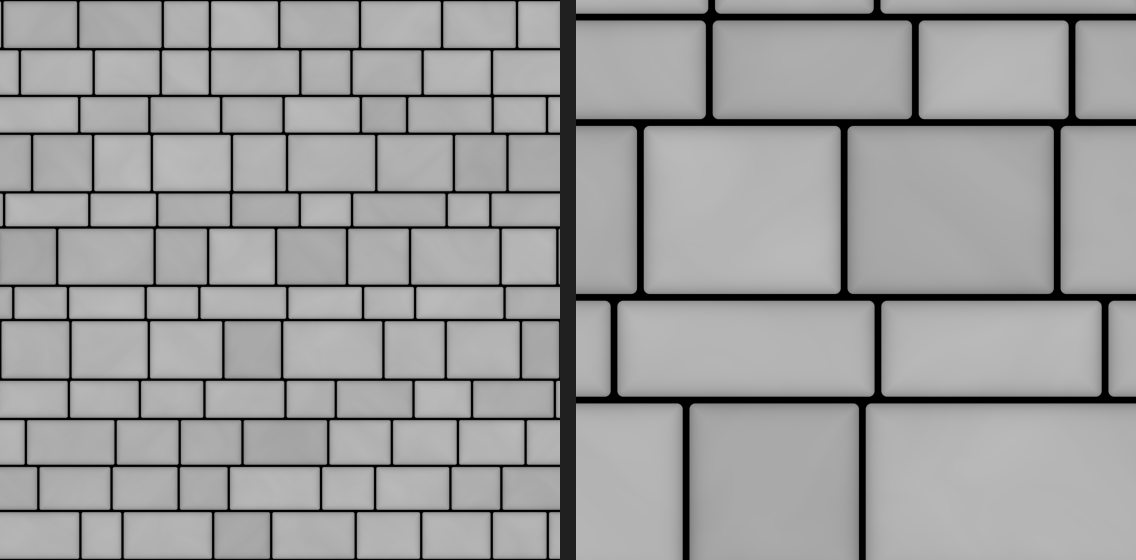
Left, the full canvas; right, a detail of the centre.
This texture is drawn by a Shadertoy shader. Its source:

```glsl
const float ROWS = 12.0;
const float COLUMNS = 8.0;
const float TAU = 6.2831853;
const float JOINT_HALF_WIDTH = 0.0020;
const float CORNER_RADIUS = 0.0035;
const float SHADE_DEPTH = 0.004;
const vec3 JOINT_COLOR = vec3(0.0);
const vec3 DARK_STONE = vec3(0.635);
const vec3 LIGHT_STONE = vec3(0.725);

float hash(vec2 p) {
    vec3 q = fract(vec3(p.xyx) * vec3(0.1031, 0.1030, 0.0973));
    q += dot(q, q.yzx + 33.33);
    return fract((q.x + q.y) * q.z);
}

// Height of a course boundary, in rows: taller and shorter courses alternate
float courseEdge(float row) {
    float a = TAU * row / ROWS;
    float sway = 0.07 - 0.078 * cos(a) - 0.008 * cos(2.0 * a) + 0.016 * cos(3.0 * a)
               - 0.017 * sin(a) + 0.039 * sin(3.0 * a) + 0.025 * sin(4.0 * a);
    float side = mod(row, 2.0) < 0.5 ? -1.0 : 1.0;
    return row + side * sway;
}

// Position of an upright joint, in columns, wrapping across the canvas
float uprightEdge(float column, float row) {
    float jitter = hash(vec2(mod(column, COLUMNS) + 3.0, row + 17.0)) - 0.5;
    return column + 0.5 * jitter;
}

float roundedBox(vec2 p, vec2 halfSize, float radius) {
    vec2 q = abs(p) - halfSize + radius;
    return length(max(q, 0.0)) + min(max(q.x, q.y), 0.0) - radius;
}

// Soft blotches from warped, layered sines, about -1 to 1
float clouds(vec2 p, float seed) {
    float sum = 0.0;
    float weight = 0.5;
    p += seed * vec2(37.0, 53.0);
    for (int i = 0; i < 4; i++) {
        p += 0.7 * sin(p.yx * 1.3 + seed * 9.0);
        sum += weight * sin(p.x + 0.6 * p.y) * cos(p.y - 0.4 * p.x);
        p = mat2(1.3, 1.1, -1.1, 1.3) * p;
        weight *= 0.55;
    }
    return sum;
}

void mainImage(out vec4 fragColor, in vec2 fragCoord) {
    vec2 uv = fragCoord / iResolution.xy;
    float pixel = 1.0 / iResolution.y;

    // Course that holds this point
    float v = uv.y * ROWS;
    float row = floor(v + 0.5);
    if (v < courseEdge(row)) row -= 1.0;
    float course = mod(row, ROWS);

    // Stone within the course
    float shift = hash(vec2(course + 5.0, 71.0));
    float u = uv.x * COLUMNS - shift;
    float column = floor(u + 0.5);
    if (u < uprightEdge(column, course)) column -= 1.0;

    vec2 low = vec2((uprightEdge(column, course) + shift) / COLUMNS, courseEdge(row) / ROWS);
    vec2 high = vec2((uprightEdge(column + 1.0, course) + shift) / COLUMNS,
                     courseEdge(row + 1.0) / ROWS);
    vec2 halfSize = 0.5 * (high - low) - JOINT_HALF_WIDTH;
    float d = roundedBox(uv - 0.5 * (low + high), halfSize, CORNER_RADIUS);

    // Stone tone, blotches and darkened rim
    float seed = hash(vec2(mod(column, COLUMNS) + 41.0, course + 29.0));
    vec3 color = mix(DARK_STONE, LIGHT_STONE, 0.15 + 0.75 * sqrt(seed));
    color += 0.024 * clouds(uv * 24.0, seed);
    color *= 1.0 - 0.23 * exp(min(d, 0.0) / SHADE_DEPTH);

    float stone = 1.0 - smoothstep(-0.75 * pixel, 0.75 * pixel, d);
    fragColor = vec4(mix(JOINT_COLOR, color, stone), 1.0);
}
```
